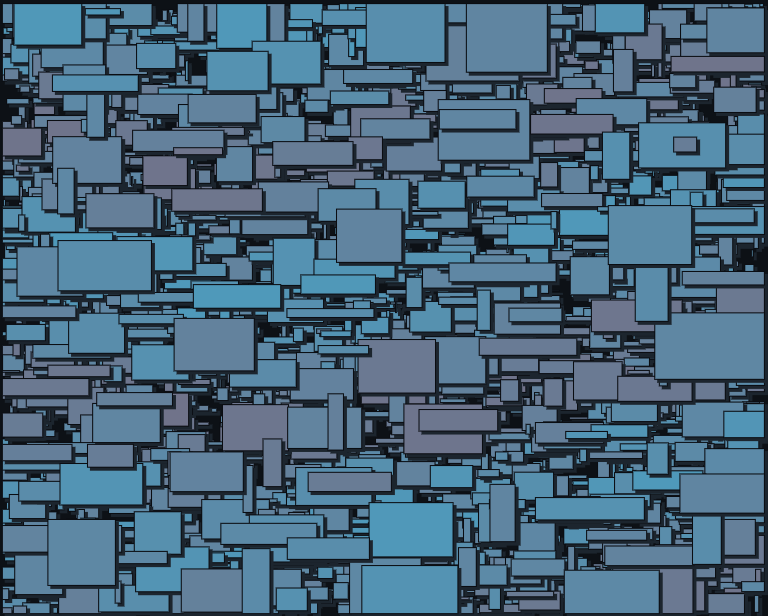
A Shadertoy shader for this background:

```glsl
// A dense pile of flat blue and slate panels with dark outlines and hard shadows.
// Jittered grids of rectangles are painted back to front, from small cells to large;
// every panel is held inside the canvas, so the border stays dark.

// Four random values from one seed
vec4 hash4(vec2 seed) {
    float phase = dot(seed, vec2(12.9898, 78.233));
    return fract(sin(phase + vec4(0.0, 1.7, 3.1, 4.9)) * 43758.5453);
}

// Half extent as a share of the cell: wide bar, tall bar or block
vec2 panelShape(vec4 rnd) {
    vec2 shape = mix(vec2(0.2, 0.22), vec2(0.41, 0.43), rnd.yz);
    if (rnd.x < 0.32) shape = mix(vec2(0.28, 0.07), vec2(0.47, 0.19), rnd.yz);
    else if (rnd.x < 0.5) shape = mix(vec2(0.04, 0.2), vec2(0.13, 0.42), rnd.yz);
    return shape * (rnd.w < 0.15 ? 0.45 : 1.0);
}

// Smoothed coverage of an axis-aligned box
float boxMask(vec2 q, vec2 halfSize, float pixel) {
    vec2 d = abs(q) - halfSize;
    return clamp(0.5 - max(d.x, d.y) / pixel, 0.0, 1.0);
}

// Teal to slate, drifting in broad horizontal bands
vec3 panelColor(vec2 center, float rnd) {
    float band = 0.5 + 0.5 * sin(center.y * 15.0 + 2.2 + sin(center.x * 4.0));
    float tone = clamp(0.62 * rnd + 0.45 * band - 0.05, 0.0, 1.0);
    return mix(vec3(0.31, 0.60, 0.73), vec3(0.44, 0.45, 0.54), tone);
}

void mainImage(out vec4 fragColor, in vec2 fragCoord) {
    float pixel = 1.0 / iResolution.y;
    vec2 p = fragCoord * pixel;
    vec2 canvas = iResolution.xy * pixel;
    vec3 color = vec3(0.05, 0.065, 0.085);

    for (int i = 0; i < 14; i++) {
        float layer = float(i);
        float depth = layer / 13.0;
        vec2 cellSize = mix(0.055, 0.2, depth * depth) * vec2(1.1, 0.66);
        vec2 origin = fract(layer * vec2(0.37, 0.73));
        vec2 baseCell = floor(p / cellSize + origin);
        float presence = i < 3 ? 1.0 : 0.74;

        // Neighbouring cells, always visited in the same order
        for (int y = -1; y <= 1; y++)
        for (int x = -1; x <= 1; x++) {
            vec2 cell = baseCell + vec2(x, y);
            vec4 place = hash4(cell + layer * 17.3);
            vec2 center = (cell + 0.5 + (place.xy - 0.5) * 0.8 - origin) * cellSize;
            bool outside = any(lessThan(center, vec2(0.0))) || any(greaterThan(center, canvas));
            if (place.z > presence || outside) continue;

            // Keep the whole panel on the canvas
            vec2 halfSize = panelShape(hash4(cell + layer * 17.3 + 51.7)) * cellSize;
            center = clamp(center, halfSize + 0.003, canvas - halfSize - 0.005);
            vec2 q = p - center;

            // Shadow to the lower right, then outline, then face
            float shadow = boxMask(q - vec2(0.0048, -0.0048), halfSize, pixel);
            color = mix(color, vec3(0.11, 0.145, 0.18), shadow);
            color = mix(color, vec3(0.04, 0.05, 0.07), boxMask(q, halfSize, pixel));
            float face = boxMask(q, halfSize - 0.0017, pixel);
            color = mix(color, panelColor(center, place.w), face);
        }
    }
    fragColor = vec4(color, 1.0);
}
```
